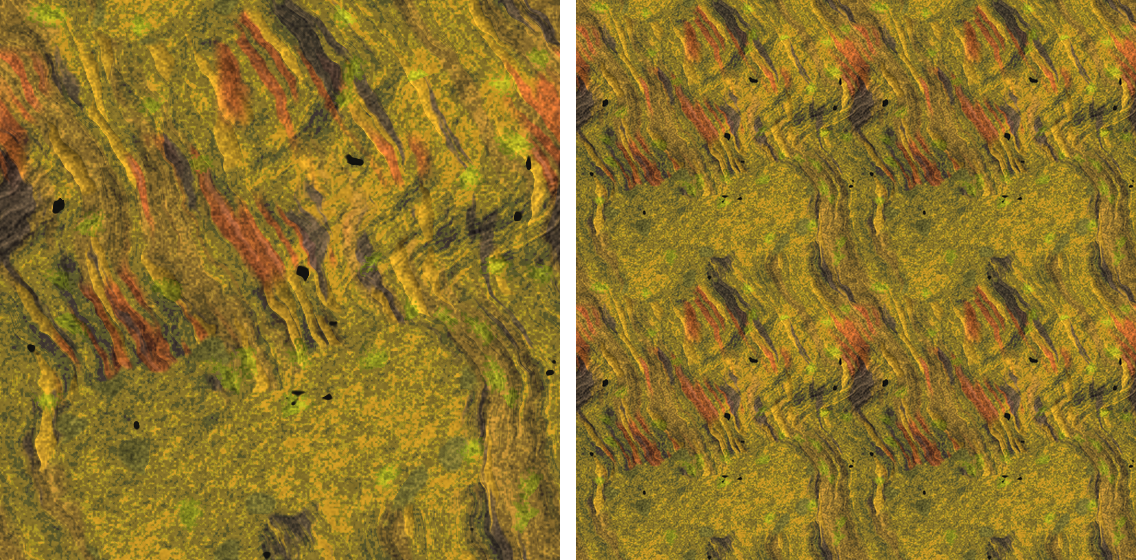
Left: one tile. Right: repeated 2 by 2.
Write a Shadertoy shader that draws this texture.

```glsl
const float TAU = 6.2831853;

// Palette
const vec3 SHADOW = vec3(0.26, 0.22, 0.20);
const vec3 OLIVE = vec3(0.37, 0.36, 0.17);
const vec3 BROWN = vec3(0.50, 0.37, 0.17);
const vec3 MOSS = vec3(0.53, 0.45, 0.16);
const vec3 LIME = vec3(0.62, 0.55, 0.14);
const vec3 OCHRE = vec3(0.77, 0.58, 0.14);
const vec3 RUST = vec3(0.62, 0.29, 0.15);
const vec3 PINK = vec3(0.79, 0.47, 0.30);
const vec3 LICHEN = vec3(0.52, 0.58, 0.10);
const vec3 PIT = vec3(0.07, 0.07, 0.06);

// Cell counts across one tile
const vec2 FIBRES = vec2(12.0, 11.0);
const vec2 SHARDS = vec2(16.0, 18.0);
const vec2 WEBS = vec2(8.0, 7.0);
const vec2 PLATES = vec2(4.0);
const vec2 CRUST = vec2(44.0);
const vec2 GRAINS = vec2(256.0);

const float WARP = 0.085;
const float FRAY = 0.022;
const float RELIEF = 8.0;
const float GRAIN_GAIN = 1.9;
const vec2 LIGHT = vec2(-0.0022, 0.0032);

float hash(vec2 p, float seed) {
    vec3 q = fract(vec3(p.xyx + seed * 17.3) * 0.1031);
    q += dot(q, q.yzx + 33.33);
    return fract((q.x + q.y) * q.z);
}

vec2 wrap(vec2 i, vec2 n) { return floor(mod(i + 0.5, n)); }

// Value noise with n cells per period
float noise(vec2 p, vec2 n, float seed) {
    p *= n;
    vec2 i = floor(p), f = p - i;
    f = f * f * (3.0 - 2.0 * f);
    vec2 a = wrap(i, n), b = wrap(i + 1.0, n);
    return mix(mix(hash(a, seed), hash(vec2(b.x, a.y), seed), f.x),
               mix(hash(vec2(a.x, b.y), seed), hash(b, seed), f.x), f.y);
}

float fbm(vec2 p, vec2 n, float seed) {
    float sum = 0.0, gain = 0.5;
    for (int k = 0; k < 5; k++) {
        sum += gain * noise(p, n, seed + float(k));
        n *= 2.0;
        gain *= 0.58;
    }
    return sum / 1.11;
}

// Cellular noise: nearest, second nearest, cell id, sideways offset
vec4 cells(vec2 p, vec2 n, float seed) {
    p *= n;
    vec2 i = floor(p), f = p - i;
    vec4 best = vec4(9.0, 9.0, 0.0, 0.0);
    for (int y = -1; y <= 1; y++)
    for (int x = -1; x <= 1; x++) {
        vec2 o = vec2(x, y), c = wrap(i + o, n);
        vec2 d = o + vec2(hash(c, seed), hash(c, seed + 7.0)) - f;
        float r = length(d);
        if (r < best.x) best = vec4(r, best.x, hash(c, seed + 3.0), d.x);
        else best.y = min(best.y, r);
    }
    return best;
}

// Unimodular shears keep slanted noise tileable
vec2 steep(vec2 p) { return vec2(2.0 * p.x + p.y, p.x); }
vec2 rising(vec2 p) { return vec2(p.x - p.y, p.x); }

vec2 drift(vec2 p, float n, float seed) {
    return vec2(noise(p, vec2(n), seed), noise(p, vec2(n), seed + 1.0)) - 0.5;
}

vec2 bend(vec2 p) {
    vec2 sway = 0.012 * sin(TAU * (p.yx * vec2(2.0, 3.0) + vec2(0.1, 0.4)));
    return p + sway + WARP * drift(p, 6.0, 1.0) + FRAY * drift(p, 19.0, 3.0)
             + 0.4 * FRAY * drift(p, 57.0, 5.0);
}

float webMask(vec2 p) {
    return smoothstep(0.45, 0.65, noise(p, vec2(3.0), 8.0) + 0.25 * cos(TAU * (p.x - 0.8)));
}

float plateMask(vec2 p) {
    float band = cos(TAU * (p.y - 0.2 + 0.04 * sin(TAU * p.x)));
    return smoothstep(0.57, 0.62, fbm(p, PLATES, 20.0) + 0.11 * band);
}

// Fibrous height field: slanted strands, crossing webs, crusty plates
float height(vec2 p) {
    vec2 w = bend(p);
    float crust = fbm(p, CRUST, 50.0) - 0.5;
    float strands = fbm(steep(w), FIBRES, 30.0);
    float webs = 1.0 - 1.7 * abs(2.0 * fbm(rising(w), WEBS, 40.0) - 1.0);
    float fibres = mix(strands, webs, 0.55 * webMask(p)) + 0.25 * crust;
    return mix(fibres, 0.55 + 0.6 * crust, 0.75 * plateMask(p));
}

void mainImage(out vec4 fragColor, in vec2 fragCoord) {
    vec2 p = fragCoord / iResolution.xy;
    vec2 w = bend(p), s = steep(w);
    float plate = plateMask(p), bare = 1.0 - plate;
    float h = height(p);
    float grain = 0.7 * noise(p, GRAINS, 60.0) + 0.3 * noise(p, GRAINS * 0.5, 61.0) - 0.5;

    // Tone from height, slanted shards, broad patches, grain and side light
    vec4 shard = cells(s, SHARDS, 70.0);
    float rim = smoothstep(0.0, 0.12, shard.y - shard.x);
    float tone = 4.0 * (h - 0.5) + 2.8 * (fbm(p, vec2(5.0), 80.0) - 0.5) - 0.08;
    tone += 1.3 * shard.w * rim * bare * (1.0 - 0.5 * webMask(p));
    tone += GRAIN_GAIN * grain + RELIEF * (h - height(p + LIGHT)) + 0.35 * plate;

    vec3 color = mix(SHADOW, OLIVE, smoothstep(-1.9, -1.1, tone));
    color = mix(color, MOSS, smoothstep(-0.8, -0.1, tone));
    color = mix(color, LIME, smoothstep(0.35, 0.85, tone));
    color = mix(color, OCHRE, smoothstep(0.9, 1.4, tone));

    // Warm brown drifts and ochre flakes
    float warm = smoothstep(0.5, 0.62, fbm(s, vec2(6.0, 6.0), 90.0));
    color = mix(color, BROWN * (1.0 + 0.25 * tone), 0.6 * warm * bare);
    float flake = step(0.82, shard.z) * smoothstep(0.04, 0.16, shard.y - shard.x) * bare;
    color = mix(color, OCHRE * (0.95 + 0.5 * shard.w + 0.1 * tone), 0.7 * flake);

    // Short rust streaks with pale pink cores
    float streak = noise(s, vec2(26.0, 13.0), 100.0);
    float rusty = smoothstep(0.68, 0.86, noise(p, vec2(7.0), 101.0)) * bare;
    color = mix(color, RUST * (1.0 + 0.22 * tone), 0.75 * rusty * smoothstep(0.45, 0.65, streak));
    color = mix(color, PINK, 0.7 * rusty * smoothstep(0.78, 0.95, streak));

    // Dusky hollows between strands
    float hollow = smoothstep(0.61, 0.70, fbm(s, vec2(9.0, 9.0), 110.0)) * bare;
    color = mix(color, SHADOW * (1.0 + 0.25 * tone), 0.8 * hollow);

    // Olive windows in the plates, granular lichen elsewhere
    vec4 window = cells(w, vec2(11.0), 120.0);
    float opening = step(0.68, window.z) * (1.0 - smoothstep(0.30, 0.40, window.x));
    color = mix(color, OLIVE * (1.0 + 0.2 * tone), 0.8 * opening * plate);
    vec4 tuft = cells(w, vec2(17.0), 130.0);
    float lichen = step(0.86, tuft.z) * (1.0 - smoothstep(0.2, 0.45, tuft.x + 0.6 * grain));
    color = mix(color, LICHEN * (1.0 + 0.25 * tone), 0.65 * lichen);

    // Small ragged black pits
    vec4 pit = cells(w, vec2(13.0), 140.0);
    float ragged = pit.x + 0.4 * (noise(p, vec2(90.0), 141.0) - 0.5);
    color = mix(color, PIT, step(0.92, pit.z) * (1.0 - smoothstep(0.02, 0.10, ragged)));

    fragColor = vec4(clamp(color * (1.0 + 0.3 * grain), 0.0, 1.0), 1.0);
}
```
